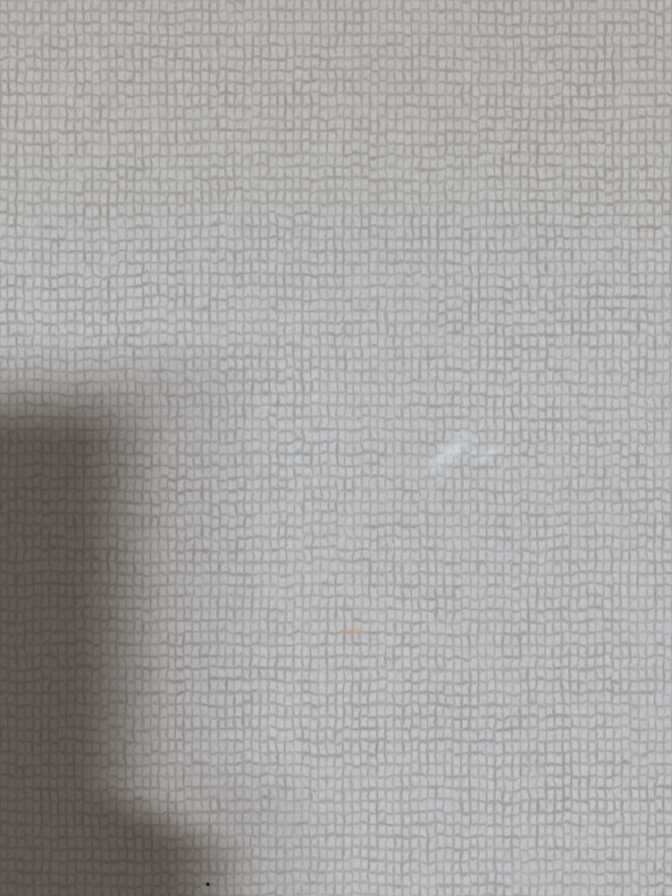
Write a Shadertoy shader that draws this texture.

```glsl
const vec2 CELLS = vec2(80.0, 75.0);            // repeats across and down
const vec2 GAP = vec2(0.14, 0.12);              // half width of the grooves, in cells
const float SOFTNESS = 0.18;                    // blur of the groove edges, in cells
const float WOBBLE = 0.28;                      // how far the threads wander
const float DRIFT = 0.30;                       // slow bending of the rows
const float STAGGER = 0.24;                     // height offset between columns
const float FUZZ = 0.14;                        // roughness of the thread edges
const vec3 THREAD = vec3(0.750, 0.757, 0.766);
const vec3 GROOVE = vec3(0.600, 0.587, 0.587);
const vec3 WARM_TINT = vec3(0.970, 0.955, 0.920);
const vec3 HALF_SHADE = vec3(0.89, 0.875, 0.86);
const vec3 FULL_SHADE = vec3(0.58, 0.54, 0.50);
const vec3 GLINT = vec3(0.83, 0.88, 0.88);
const vec3 STAIN = vec3(0.76, 0.62, 0.52);
const vec3 SPECK = vec3(0.10, 0.09, 0.08);
const vec2 GLINT_POS = vec2(0.503, 0.495);      // in units of the height
const vec2 STAIN_POS = vec2(0.392, 0.295);
const vec2 SPECK_POS = vec2(0.232, 0.013);
const int SPARKLES = 14;

float hash(vec2 p) {
    return fract(sin(dot(p, vec2(127.1, 311.7))) * 43758.5453);
}

float noise(vec2 p) {
    vec2 i = floor(p), f = fract(p);
    f = f * f * (3.0 - 2.0 * f);
    return mix(mix(hash(i), hash(i + vec2(1, 0)), f.x),
               mix(hash(i + vec2(0, 1)), hash(i + vec2(1, 1)), f.x), f.y);
}

// Groove profile around the nearest whole number
float groove(float x, float halfWidth, float blur) {
    float d = abs(fract(x + 0.5) - 0.5);
    return 1.0 - smoothstep(halfWidth - blur, halfWidth + blur, d);
}

// 0 on the threads, 1 in the grooves of the weave
float weave(vec2 uv) {
    vec2 p = uv * CELLS;
    vec2 blur = max(vec2(SOFTNESS), 0.7 * CELLS / iResolution.xy);
    vec2 wander = vec2(noise(p * vec2(0.7, 1.1)), noise(p * vec2(0.9, 0.6) + 37.0)) - 0.5;
    vec2 drift = vec2(noise(p * 0.1 + 5.0), noise(p * 0.1 + 71.0)) - 0.5;
    vec2 fuzz = vec2(noise(p * 3.1 + 17.0), noise(p * 3.1 + 91.0)) - 0.5;
    p += WOBBLE * wander + DRIFT * drift + FUZZ * fuzz;
    p.y += STAGGER * (hash(vec2(floor(p.x), floor(p.y / 6.0 + 0.25))) - 0.5);

    // Each stretch of groove has its own width and depth
    vec2 upright = vec2(floor(p.x + 0.5), floor(p.y));
    vec2 level = vec2(floor(p.x), floor(p.y + 0.5));
    float widthX = GAP.x * mix(0.65, 1.35, hash(upright));
    float widthY = GAP.y * mix(0.75, 1.35, hash(level + 19.0));
    float depthX = mix(0.45, 1.0, noise(p * vec2(1.0, 0.8) + 11.0));
    float depthY = mix(0.55, 1.0, noise(p * vec2(0.7, 1.0) + 53.0));
    return max(groove(p.x, widthX, blur.x) * depthX,
               groove(p.y, widthY, blur.y) * depthY);
}

// Light left after the stepped soft shadow at the lower left
vec3 shade(vec2 uv) {
    float foot = 1.0 - smoothstep(0.04, 0.13, uv.y);
    float coreEdge = 0.185 + 0.13 * foot;
    float core = (1.0 - smoothstep(coreEdge - 0.085, coreEdge + 0.085, uv.x))
               * (1.0 - smoothstep(0.50, 0.595, uv.y));
    float rimEdge = 0.34 + 0.10 * (1.0 - smoothstep(0.08, 0.18, uv.y));
    float rim = (1.0 - smoothstep(rimEdge - 0.14, rimEdge + 0.10, uv.x))
              * (1.0 - smoothstep(0.56, 0.64, uv.y));
    return mix(vec3(1), HALF_SHADE, rim) * mix(vec3(1), FULL_SHADE, core);
}

// Slanted soft streak of light
float streak(vec2 d, vec2 size) {
    vec2 along = normalize(vec2(1.0, 0.75));
    vec2 r = vec2(dot(d, along), dot(d, vec2(-along.y, along.x))) / size;
    return exp(-dot(r, r));
}

float shine(vec2 q, float grain) {
    float s = 0.75 * streak(q - GLINT_POS, vec2(0.027, 0.008));
    s += 0.5 * streak(q - GLINT_POS - vec2(0.042, -0.002), vec2(0.020, 0.005));
    s *= mix(0.5, 1.1, grain);
    for (int i = 0; i < SPARKLES; i++) {
        vec2 seed = vec2(float(i), 3.0);
        vec2 spot = vec2(mix(0.33, 0.60, hash(seed)), mix(0.36, 0.58, hash(seed + 7.0)));
        s += 0.6 * hash(seed + 13.0) * streak(q - spot, vec2(0.004, 0.002));
    }
    return min(s, 1.0);
}

void mainImage(out vec4 fragColor, in vec2 fragCoord) {
    vec2 uv = fragCoord / iResolution.xy;
    vec2 q = fragCoord / iResolution.y;

    // Woven surface with fine grain and patchy wear
    float grain = noise(q * 330.0);
    float patches = noise(q * 9.0) * 0.6 + noise(q * 27.0) * 0.4;
    vec3 color = mix(THREAD, GROOVE, weave(uv) * mix(0.75, 1.05, patches));
    color *= 1.0 + 0.05 * (grain - 0.5) + 0.02 * (patches - 0.5);

    // Warmer light towards the top, and the shadow
    color *= mix(vec3(1), WARM_TINT, smoothstep(0.55, 1.0, uv.y));
    color *= shade(uv);

    // Glints, stain and dark speck
    color = mix(color, GLINT, shine(q, grain));
    vec2 stain = (q - STAIN_POS) * vec2(80, 220);
    color = mix(color, STAIN, 0.4 * exp(-dot(stain, stain)));
    float speckBlur = 0.7 / iResolution.y;
    color = mix(SPECK, color, smoothstep(0.002 - speckBlur, 0.002 + speckBlur, length(q - SPECK_POS)));
    fragColor = vec4(color, 1.0);
}
```
